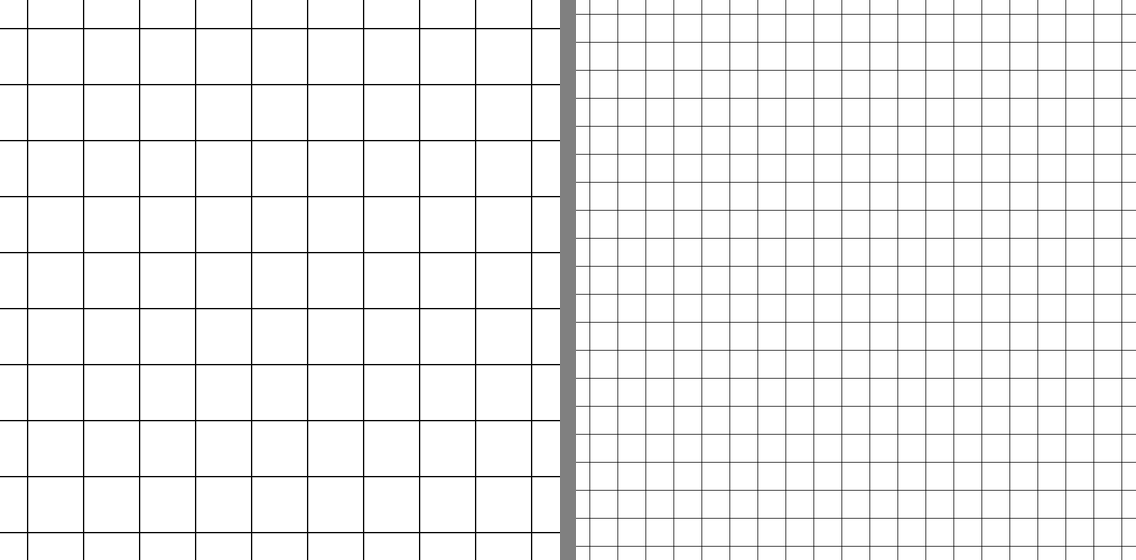
Left: one tile. Right: repeated 2 by 2.
Reproduce this pattern procedurally as a Shadertoy shader.

```glsl
// Square grid of thin black lines on plain white paper, tiling seamlessly.

#define CELLS 10.0                        // repeats across and down
#define LINE_WIDTH 0.023                  // in cells
#define LINE_OFFSET vec2(0.493, 0.489)    // line position inside a cell
#define PAPER_COLOR vec3(1.0)
#define INK_COLOR vec3(0.01)

// Distance along each axis to the nearest grid line, in cells
vec2 gridLineDistance(vec2 cellPos) {
    return abs(fract(cellPos - LINE_OFFSET + 0.5) - 0.5);
}

// Share of a pixel covered by a line, separately for each axis
vec2 lineCoverage(vec2 dist, vec2 pixel) {
    vec2 halfWidth = vec2(0.5 * LINE_WIDTH);
    vec2 low = max(dist - 0.5 * pixel, -halfWidth);
    vec2 high = min(dist + 0.5 * pixel, halfWidth);
    return clamp((high - low) / pixel, 0.0, 1.0);
}

void mainImage(out vec4 fragColor, in vec2 fragCoord) {
    vec2 cellPos = fragCoord / iResolution.xy * CELLS;
    vec2 pixel = CELLS / iResolution.xy;

    // Union of the vertical and horizontal lines
    vec2 coverage = lineCoverage(gridLineDistance(cellPos), pixel);
    float ink = 1.0 - (1.0 - coverage.x) * (1.0 - coverage.y);

    fragColor = vec4(mix(PAPER_COLOR, INK_COLOR, ink), 1.0);
}
```
